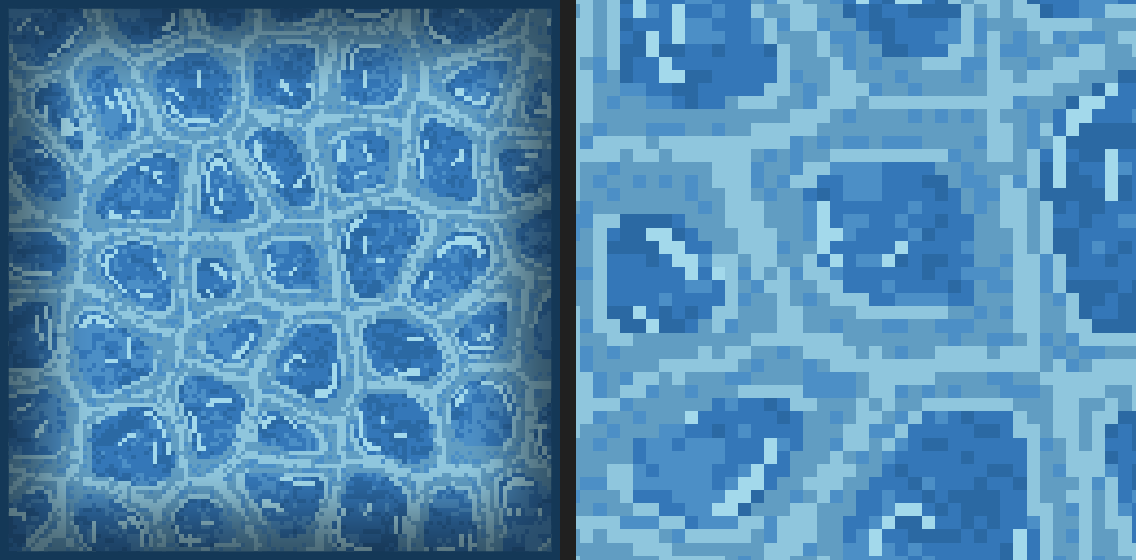
Left: the whole. Right: its middle third, enlarged.
Give the GLSL for this texture, as a WebGL 1 fragment shader.

```glsl
precision highp float;
// Blocky blue plant tissue: rounded Voronoi cells with pale double walls,
// mottled interiors and short bright glints, inside a dark frame.
// Everything is sampled at block centres, then shaded towards the border.
#define BLOCKS 128.0
#define CELLS 6.6
#define JITTER 0.76
#define WALL 0.047
#define ROUNDING 11.0
#define RIM 0.075
#define LINE 0.046
#define FRAME 0.0156
#define SHADE_WIDTH 0.17
#define SHADE_MIN 0.54

uniform vec2 u_resolution;

const vec3 FRAME_BLUE = vec3(0.08, 0.22, 0.34);
const vec3 DEEP_BLUE = vec3(0.17, 0.41, 0.64);
const vec3 CELL_BLUE = vec3(0.205, 0.467, 0.72);
const vec3 SOFT_BLUE = vec3(0.30, 0.56, 0.775);
const vec3 GAP_TEAL = vec3(0.38, 0.615, 0.76);
const vec3 WALL_PALE = vec3(0.56, 0.775, 0.865);
const vec3 GLINT = vec3(0.64, 0.85, 0.92);

float hash(vec2 p) {
  return fract(sin(dot(p, vec2(127.1, 311.7))) * 43758.547);
}

vec2 hash2(vec2 p) {
  return vec2(hash(p), hash(p + 57.3));
}

// Layered sines, roughly -1 to 1
float waves(vec2 p) {
  return 0.5 * sin(p.x + 1.7 * sin(p.y * 0.8))
       + 0.3 * sin(p.y * 1.9 - p.x * 0.7 + 1.3)
       + 0.2 * sin(p.x * 2.7 + p.y * 2.3 + 4.0);
}

vec2 toSite(vec2 cell, vec2 p) {
  return cell + 0.5 + JITTER * (hash2(cell) - 0.5) - p;
}

float segment(vec2 p, vec2 a, vec2 b) {
  vec2 ab = b - a;
  return length(p - a - ab * clamp(dot(p - a, ab) / dot(ab, ab), 0.0, 1.0));
}

// Finds the cell and its site; returns sharp and rounded wall distances
vec2 wallDistance(vec2 p, out vec2 cell, out vec2 site) {
  float nearest = 9.0;
  vec2 base = floor(p);
  for (int y = -1; y <= 1; y++)
    for (int x = -1; x <= 1; x++) {
      vec2 id = base + vec2(x, y);
      vec2 r = toSite(id, p);
      if (dot(r, r) < nearest) {
        nearest = dot(r, r);
        cell = id;
        site = r;
      }
    }
  float sharp = 9.0, total = 0.0;
  for (int y = -2; y <= 2; y++)
    for (int x = -2; x <= 2; x++) {
      vec2 r = toSite(cell + vec2(x, y), p);
      vec2 across = r - site;
      if (dot(across, across) > 0.0001) {
        float d = dot(0.5 * (site + r), normalize(across));
        sharp = min(sharp, d);
        total += exp(-ROUNDING * d);
      }
    }
  return vec2(sharp, -log(total) / ROUNDING);
}

// Three flat blues in clumps, lighter or darker by cell
vec3 mottle(vec2 block, vec2 p, float seed) {
  float tone = 0.47 + 0.24 * waves(p * 6.0 + seed * 20.0) + 0.22 * (seed - 0.5)
             + 0.34 * (hash(floor(block / vec2(3.0, 2.0))) - 0.5)
             + 0.34 * (hash(block + 9.0) - 0.5);
  vec3 color = mix(DEEP_BLUE, CELL_BLUE, step(0.32, tone));
  return mix(color, SOFT_BLUE, step(0.61, tone));
}

// Short strokes around the middle of a cell
float glints(vec2 local, vec2 cell) {
  float lit = 0.0;
  for (int i = 0; i < 2; i++) {
    vec2 h = hash2(cell + float(i) * 17.0 + 3.0);
    float angle = 6.283 * h.x + float(i) * 2.5;
    vec2 outward = vec2(cos(angle), sin(angle));
    vec2 along = vec2(-outward.y, outward.x) * (0.04 + 0.07 * h.y);
    vec2 middle = outward * (0.12 + 0.12 * h.y);
    lit = max(lit, step(segment(local, middle - along, middle + along), 0.025));
  }
  return lit;
}

void main() {
  vec2 uv = gl_FragCoord.xy / u_resolution;
  vec2 block = floor(uv * BLOCKS);
  vec2 p = (block + 0.5) / BLOCKS * CELLS;
  p += 0.07 * vec2(waves(p * 2.6), waves(p.yx * 2.6 + 8.0));
  vec2 cell, site;
  vec2 walls = wallDistance(p, cell, site);
  float seed = hash(cell + 31.0);
  float angle = atan(site.y, site.x);

  // Interior, corner gaps, inner membrane and shared wall
  float rim = walls.y - RIM - 0.065 * seed - 0.025 * waves(p * 4.0);
  float grain = hash(block);
  vec3 color = mottle(block, p, seed);
  vec3 gap = mix(GAP_TEAL, SOFT_BLUE, step(0.72, grain));
  color = mix(color, gap, step(rim, 0.0));
  float broken = step(-0.12, sin(angle * 2.0 + seed * 30.0) + 0.9 * (grain - 0.5));
  float membrane = step(abs(rim), 0.5 * LINE);
  color = mix(color, mix(GAP_TEAL, WALL_PALE, broken), membrane);
  float arc = step(abs(rim - 0.085), 0.5 * LINE) * step(0.8, cos(angle - seed * 25.0));
  color = mix(color, GLINT, max(arc, glints(-site, cell) * step(0.02, rim)));
  float wall = step(walls.x, WALL + 0.022 * waves(p * 3.0 + 5.0));
  color = mix(color, mix(WALL_PALE, GAP_TEAL, step(0.86, grain)), wall);

  // Border shade and frame
  vec2 inset = min(uv, 1.0 - uv);
  vec2 fade = smoothstep(0.0, SHADE_WIDTH, inset);
  color *= mix(SHADE_MIN, 1.0, fade.x * fade.y);
  float soft = 0.75 / min(u_resolution.x, u_resolution.y);
  float inside = smoothstep(FRAME - soft, FRAME + soft, min(inset.x, inset.y));
  gl_FragColor = vec4(mix(FRAME_BLUE, color, inside), 1.0);
}
```
